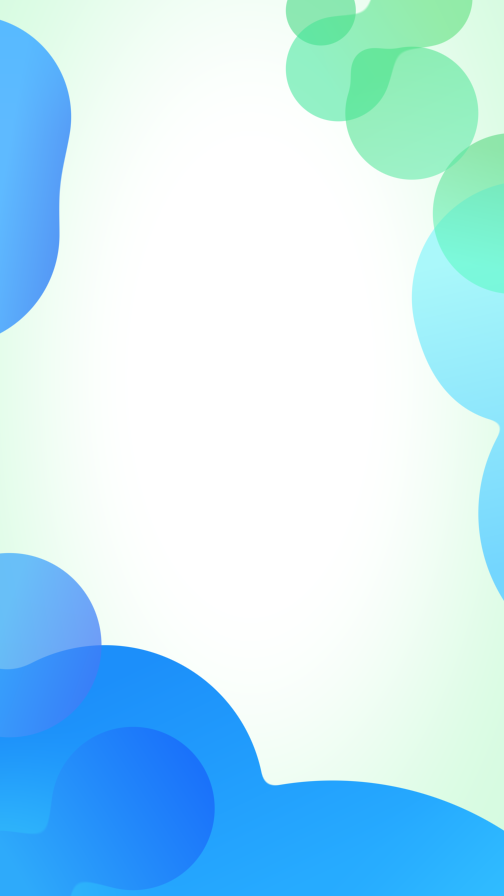
This background is drawn by a WebGL 2 fragment shader. Its source:

```glsl
#version 300 es
precision highp float;

uniform vec2 u_resolution;
out vec4 outColor;

#define CANVAS vec2(4.32, 7.68)
#define GLOW_CENTER vec2(2.15, 4.45)
#define GLOW_RADII vec2(2.2, 4.3)
#define GLOW_FADE vec2(0.42, 1.35)
#define PAPER vec3(1.0)
#define EDGE_TINT vec3(0.84, 0.985, 0.88)
#define GREEN_ALPHA 0.55
#define BLUE_ALPHA 0.75
#define NECK 0.4
#define FILLET 0.14

float circle(vec2 p, vec2 center, float radius) {
    return length(p - center) - radius;
}

// Smooth union that rounds the joint between two shapes
float blend(float a, float b, float k) {
    float h = max(k - abs(a - b), 0.0) / k;
    return min(a, b) - 0.25 * h * h * k;
}

// Linear colour gradient between two points
vec3 ramp(vec2 p, vec2 a, vec2 b, vec3 from, vec3 to) {
    vec2 axis = b - a;
    return mix(from, to, clamp(dot(p - a, axis) / dot(axis, axis), 0.0, 1.0));
}

// Lays a translucent shape over the base with a smooth edge
vec3 paint(vec3 base, float dist, vec3 color, float alpha) {
    float soft = 0.75 * CANVAS.y / u_resolution.y;
    return mix(base, color, alpha * smoothstep(soft, -soft, dist));
}

vec3 background(vec2 p) {
    float d = length((p - GLOW_CENTER) / GLOW_RADII);
    return mix(PAPER, EDGE_TINT, smoothstep(GLOW_FADE.x, GLOW_FADE.y, d));
}

vec3 rightBlobs(vec3 col, vec2 p) {
    // Cyan wave
    float wave = blend(circle(p, vec2(4.53, 5.13), 1.0), circle(p, vec2(4.40, 4.78), 0.72), FILLET);
    wave = blend(wave, circle(p, vec2(5.49, 3.28), 1.39), FILLET);
    vec3 cyan = ramp(p, vec2(3.8, 5.4), vec2(4.3, 2.8), vec3(0.65, 0.97, 0.98), vec3(0.43, 0.83, 1.0));
    col = paint(col, wave, cyan, 0.95);

    // Green disc over the wave
    vec3 mint = ramp(p, vec2(4.3, 6.4), vec2(4.1, 5.4), vec3(0.30, 0.83, 0.47), vec3(0.34, 0.98, 0.76));
    return paint(col, circle(p, vec2(4.40, 5.85), 0.69), mint, GREEN_ALPHA);
}

vec3 greenBlobs(vec3 col, vec2 p) {
    col = paint(col, circle(p, vec2(2.75, 7.59), 0.30), vec3(0.22, 0.84, 0.48), GREEN_ALPHA);

    // Two discs joined by a neck
    float pair = blend(circle(p, vec2(2.90, 7.09), 0.45), circle(p, vec2(3.63, 7.70), 0.42), NECK);
    vec3 leaf = ramp(p, vec2(2.8, 7.0), vec2(3.7, 7.6), vec3(0.24, 0.90, 0.60), vec3(0.33, 0.87, 0.46));
    col = paint(col, pair, leaf, GREEN_ALPHA);

    // Drop with a blunt corner
    float drop = blend(circle(p, vec2(3.53, 6.71), 0.57), circle(p, vec2(3.18, 7.10), 0.16), FILLET);
    vec3 lime = ramp(p, vec2(3.2, 7.0), vec2(3.8, 6.3), vec3(0.26, 0.88, 0.52), vec3(0.34, 0.91, 0.64));
    return paint(col, drop, lime, GREEN_ALPHA);
}

vec3 blueBlobs(vec3 col, vec2 p) {
    // Large hills along the bottom
    float hills = blend(circle(p, vec2(0.90, 0.78), 1.37), circle(p, vec2(-0.30, 0.68), 1.30), FILLET);
    hills = blend(hills, circle(p, vec2(2.85, -1.74), 2.73), FILLET);
    vec3 azure = ramp(p, vec2(1.2, 2.0), vec2(2.2, -0.1), vec3(0.11, 0.56, 0.98), vec3(0.15, 0.67, 1.0));
    azure = mix(azure, vec3(0.19, 0.74, 1.0), smoothstep(2.6, 4.6, p.x - p.y));
    azure = mix(azure, vec3(0.20, 0.74, 0.98), smoothstep(1.6, 0.0, length(p)));
    col = paint(col, hills, azure, 1.0);

    // Deep disc flowing into the corner
    float deep = blend(circle(p, vec2(1.14, 0.75), 0.70), circle(p, vec2(0.0, -0.02), 0.58), NECK);
    vec3 cobalt = ramp(p, vec2(0.2, 0.1), vec2(1.75, 1.0), vec3(0.18, 0.66, 0.98), vec3(0.10, 0.43, 0.98));
    col = paint(col, deep, cobalt, 0.9);

    // Translucent disc at the left
    vec3 sky = ramp(p, vec2(0.0, 2.3), vec2(0.85, 2.0), vec3(0.25, 0.67, 0.99), vec3(0.26, 0.48, 0.97));
    col = paint(col, circle(p, vec2(0.08, 2.15), 0.79), sky, BLUE_ALPHA);

    // Tall double lobe at the upper left
    float lobe = blend(circle(p, vec2(-0.26, 6.68), 0.87), circle(p, vec2(-0.45, 5.67), 0.96), NECK);
    vec3 steel = ramp(p, vec2(0.0, 6.0), vec2(0.6, 5.9), vec3(0.37, 0.73, 1.0), vec3(0.33, 0.59, 0.96));
    steel = mix(steel, vec3(0.33, 0.73, 1.0), 0.6 * smoothstep(6.4, 7.5, p.y));
    return paint(col, lobe, steel, 1.0);
}

void main() {
    vec2 p = gl_FragCoord.xy / u_resolution * CANVAS;
    vec3 col = background(p);
    col = rightBlobs(col, p);
    col = greenBlobs(col, p);
    col = blueBlobs(col, p);
    outColor = vec4(col, 1.0);
}
```
